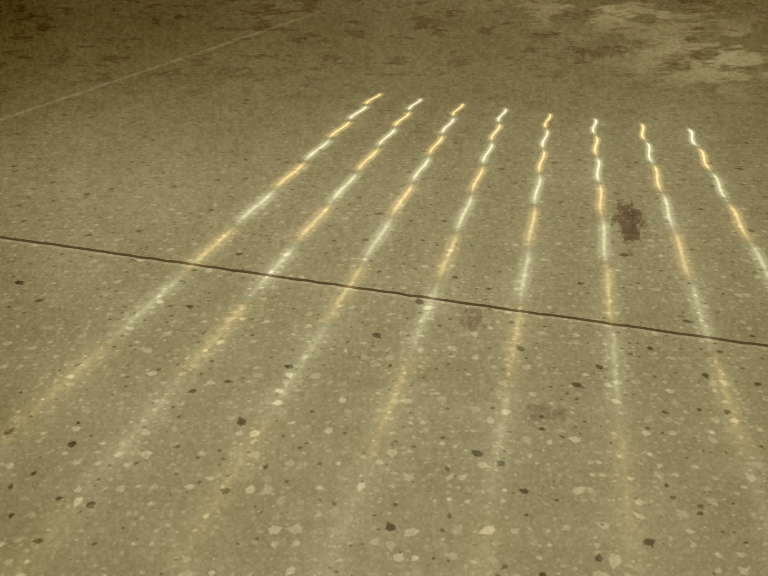
This texture is drawn by a WebGL 1 fragment shader. Its source:

```glsl
precision highp float;
// Polished terrazzo floor seen in perspective, crossed by a saw-cut joint.
// Stone chips are jittered polygons on the floor plane; eight fanning rows
// of dashed lamp reflections widen and fade as they come nearer.
uniform vec2 u_resolution;

float hash(vec2 p) {
  vec3 q = fract(vec3(p.xyx) * vec3(0.1031, 0.1030, 0.0973));
  q += dot(q, q.yzx + 33.33);
  return fract((q.x + q.y) * q.z);
}

float noise(vec2 p) {
  vec2 i = floor(p), f = fract(p);
  f = f * f * (3.0 - 2.0 * f);
  return mix(mix(hash(i), hash(i + vec2(1.0, 0.0)), f.x),
             mix(hash(i + vec2(0.0, 1.0)), hash(i + 1.0), f.x), f.y);
}

float fbm(vec2 p) {
  return 0.5 * noise(p) + 0.3 * noise(p * 2.1 + 7.0) + 0.2 * noise(p * 4.3 + 19.0);
}

// x: coverage by the nearest chip, y: its random tone
vec2 chips(vec2 uv, float soft) {
  vec2 result = vec2(0.0);
  for (int j = -1; j <= 1; j++) {
    for (int i = -1; i <= 1; i++) {
      vec2 cell = floor(uv) + vec2(float(i), float(j));
      vec2 center = cell + 0.25 + 0.5 * vec2(hash(cell), hash(cell + 41.3));
      float size = hash(cell + 83.7);
      float angle = 6.2832 * hash(cell + 17.9);
      float c = cos(angle), s = sin(angle);
      vec2 o = mat2(c, s, -s, c) * (uv - center);
      o.x *= 0.75 + 0.5 * hash(cell + 61.1);
      float edge = max(max(o.x, dot(o, vec2(-0.5, 0.85))),
                       max(dot(o, vec2(-0.6, -0.8)), dot(o, vec2(0.45, -0.9))));
      edge = max(edge, dot(o, vec2(0.4, 0.95)));
      float cover = 1.0 - smoothstep(-soft, soft, edge - 0.06 - 0.24 * size * size);
      if (cover > result.x) result = vec2(cover, hash(cell + 29.5));
    }
  }
  return result;
}

vec3 addChips(vec3 col, vec2 chip, float strength) {
  vec3 pale = vec3(0.15, 0.15, 0.135) * (0.15 + 0.85 * chip.y * chip.y);
  vec3 tint = chip.y < 0.07 ? vec3(-0.20, -0.20, -0.16) : pale;
  return col + tint * chip.x * strength;
}

// Soft-edged blot with a ragged outline
float blot(vec2 p, vec2 center, vec2 radius) {
  float r = length((p - center) / radius);
  return smoothstep(0.1, 0.55, fbm(p * 95.0) + 0.35 - 0.55 * r);
}

void main() {
  vec2 p = gl_FragCoord.xy / u_resolution.y;
  float pixel = 1.0 / u_resolution.y;
  float down = 1.0 - p.y;
  vec2 q = vec2(p.x, down);

  // Base tone, darker towards the far left
  vec3 col = mix(vec3(0.39, 0.34, 0.20), vec3(0.53, 0.49, 0.34), smoothstep(-0.03, 0.36, down));
  col -= 0.11 * (1.0 - smoothstep(0.0, 0.75, p.x)) * (1.0 - smoothstep(0.0, 0.38, down));
  col += 0.035 * exp(-dot((q - vec2(0.72, 0.72)) * vec2(1.5, 1.7), (q - vec2(0.72, 0.72)) * vec2(1.5, 1.7)));
  col -= 0.035 * (1.0 - smoothstep(0.0, 0.15, p.x)) + 0.025 * smoothstep(1.18, 1.34, p.x);
  col += 0.055 * (fbm(q * vec2(7.0, 14.0)) - 0.5);

  // Stone chips on the floor plane
  float depth = down + 0.278;
  vec2 floorPos = vec2((p.x - 0.667) * 35.5, 58.0) / depth + 100.0;
  float soft = 0.035 + 29.0 * pixel / (depth * depth);
  float near = smoothstep(0.02, 0.65, down);
  vec2 large = chips(floorPos, soft);
  col = addChips(col, chips(floorPos * 2.1 + 31.0, soft * 2.1), 0.25 + 0.45 * near);
  col = addChips(col, large, 0.25 + 0.75 * near);
  col += 0.05 * (noise(q * 230.0) - 0.5) + 0.035 * (noise(q * vec2(110.0, 170.0)) - 0.5);

  // Far stains, worn pale patches and a faint distant seam
  float far = 1.0 - smoothstep(0.06, 0.24, down);
  float streaky = fbm(q * vec2(26.0, 100.0));
  col -= vec3(0.06, 0.075, 0.06) * far * smoothstep(0.58, 0.75, streaky);
  float worn = exp(-pow((p.x - 1.05) / 0.17, 2.0) - pow((down - 0.02) / 0.03, 2.0))
             + exp(-pow((p.x - 1.25) / 0.17, 2.0) - pow((down - 0.10) / 0.055, 2.0));
  col += vec3(0.15, 0.15, 0.13) * worn * smoothstep(0.40, 0.62, fbm(q * vec2(18.0, 75.0) + 5.0));
  float seam = abs(down - 0.208 + 0.3375 * p.x);
  col += 0.075 * exp(-pow(seam / 0.0025, 2.0)) * (1.0 - smoothstep(0.45, 0.6, p.x));

  // Rust-brown blots
  float rust = blot(q, vec2(1.093, 0.392), vec2(0.022, 0.032));
  rust += 0.45 * blot(q, vec2(1.045, 0.092), vec2(0.035, 0.010));
  rust += 0.5 * blot(q, vec2(0.825, 0.555), vec2(0.018, 0.018));
  rust += 0.4 * blot(q, vec2(0.94, 0.72), vec2(0.035, 0.016));
  col -= vec3(0.14, 0.18, 0.14) * rust;

  // Saw-cut joint with a worn lower lip
  float joint = down - 0.4115 - 0.142 * p.x + 0.0015 * (noise(q * 45.0) - 0.5);
  col += 0.06 * exp(-pow((joint - 0.0045) / 0.002, 2.0));
  float cut = 1.0 - smoothstep(0.0012, 0.0012 + max(pixel, 0.0015), abs(joint));
  col = mix(col, vec3(0.27, 0.21, 0.11), 0.8 * cut);

  // Rows of reflected lamps
  float sparkle = mix(1.0, 0.55 + 0.6 * noise(q * 160.0) + 0.5 * large.x, smoothstep(0.3, 0.65, down));
  for (int k = 0; k < 8; k++) {
    float row = float(k);
    float top = 0.160 + 0.0087 * row;
    float t = max(down - top, 0.0);
    float slope = -1.085 + 0.234 * row;
    float count = 3.47 * (1.0 / (top + 0.108) - 1.0 / (top + t + 0.108));
    float phase = fract(count);
    float wobble = 0.0035 * sin(6.2832 * phase) * exp(-4.0 * t);
    float x = 0.660 + 0.0694 * row + 0.00095 * row * row + slope * t + wobble;
    float dist = (p.x - x) / sqrt(1.0 + slope * slope);
    float width = 0.0036 + 0.023 * t;
    float blur = 0.10 + 0.25 * t;
    float dash = smoothstep(0.10 - blur, 0.10 + blur, phase) * (1.0 - smoothstep(0.90 - blur, 0.90 + blur, phase));
    float start = smoothstep(top - 0.004, top + 0.006, down);
    float core = exp(-pow(dist / width, 2.0)) * (0.82 + 0.18 * cos(dist / width * 5.0));
    float haze = exp(-pow(dist / (width * 2.8 + 0.004), 2.0));
    float warm = 1.0 - step(1.0, mod(floor(count) + row, 2.0));
    vec3 light = mix(vec3(0.88, 0.92, 0.84), vec3(1.0, 0.84, 0.55), warm);
    float glow = core * (0.18 + 0.82 * dash) * 0.64 * exp(-3.1 * t) * sparkle;
    col += light * start * (glow + 0.055 * haze * exp(-1.2 * t));
  }
  gl_FragColor = vec4(clamp(col, 0.0, 1.0), 1.0);
}
```
